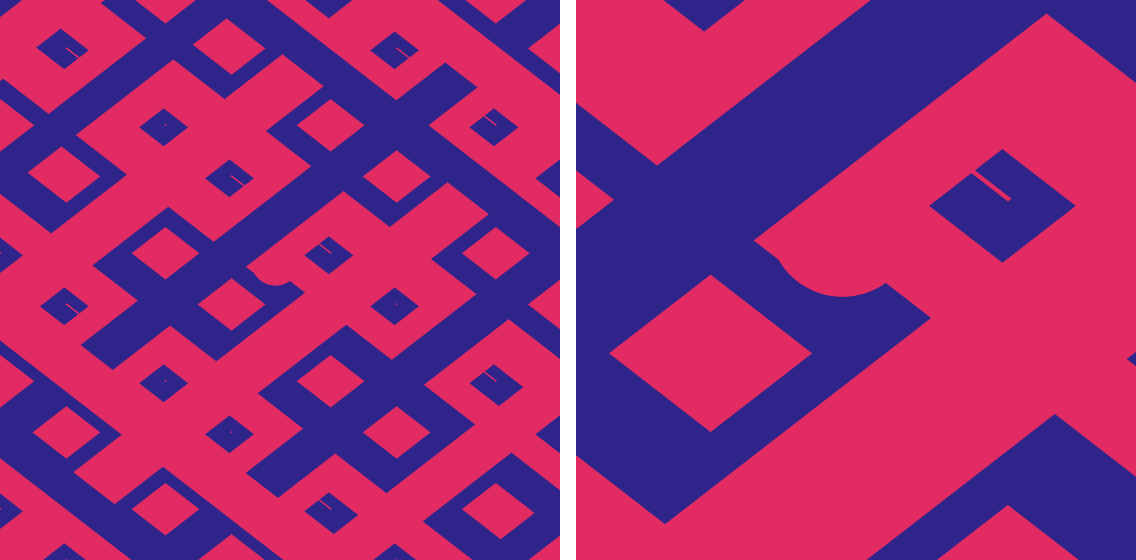
Left, the full canvas; right, a detail of the centre.
Write a Shadertoy shader that draws this pattern.

```glsl
// Slanted two-colour lattice of diamonds, broken bars and small slit diamonds.

#define PINK vec3(0.89, 0.17, 0.39)
#define BLUE vec3(0.18, 0.14, 0.54)
#define REPEATS vec2(3.391, 4.376)   // half-cells across and down
#define RIM_GROWTH 0.03              // widening of the outermost cells
#define BAR_REACH 1.104              // half length of the cross bars
#define SLIT_HALF 0.0036
#define NOTCH_CENTRE vec2(0.492, 0.534)
#define NOTCH_RADIUS 0.044

// Signed distance to the interval lo..hi
float span(float x, float lo, float hi) {
    return abs(x - 0.5 * (lo + hi)) - 0.5 * (hi - lo);
}

// The same interval, repeated with period one
float stripe(float x, float lo, float hi) {
    float offset = fract(x - 0.5 * (lo + hi) + 0.5) - 0.5;
    return abs(offset) - 0.5 * (hi - lo);
}

// Wide rows of blocks, with gaps closed by a solid edge in some rows
float blockRows(vec2 p, float endGrow, float notch) {
    float row = floor(p.y);
    float y = p.y - row;
    float lo = 0.325, hi = 0.79;
    float solid = 1.0;
    if (row == 0.0) {
        lo = 0.293;
        hi = 0.808;
        solid = span(y, 0.643, hi);
    } else if (row == -1.0) {
        lo = 0.243;
        hi = p.x < 1.93 ? 0.702 : 0.780;
    } else if (row == -2.0) {
        lo = 0.21;
        hi = 0.67;
        solid = span(y, lo, 0.377);
    }
    float blocks = max(stripe(p.x, 0.317, 1.067 + endGrow), span(y, lo, hi));
    blocks = min(blocks, solid);
    return row == -1.0 ? max(blocks, -notch) : blocks;
}

// Two diamonds per cell, cut out of the blocks
float windows(vec2 p, float startGrow, float endGrow) {
    float columns = min(stripe(p.x, 0.388, 0.593 + endGrow),
                        stripe(p.x, 0.788 - startGrow, 0.993));
    return max(columns, stripe(p.y, 0.409, 0.614));
}

// Two small diamonds per cell, between the rows
float studs(vec2 p, float startGrow, float endGrow) {
    float columns = min(stripe(p.x, 0.318 - 0.75 * startGrow, 0.465),
                        stripe(p.x, -0.081, 0.067 + endGrow));
    return max(columns, stripe(p.y, -0.076, 0.072));
}

// Hairline cuts running inward, shrunk to a dot in the far cells
float slits(vec2 p) {
    float rightEnd = p.x < 2.0 ? 0.466 : 0.393;
    float leftEnd = p.x + p.y > 0.5 * REPEATS.x ? 0.917 : 0.986;
    float columns = min(stripe(p.x, 0.386, rightEnd),
                        stripe(p.x, leftEnd, 0.993));
    return max(columns, stripe(p.y, 0.013 - SLIT_HALF, 0.013 + SLIT_HALF));
}

void mainImage(out vec4 fragColor, in vec2 fragCoord) {
    vec2 canvas = fragCoord / iResolution.xy;

    // Slanted lattice axes: x falls to the right, y rises to the right
    vec2 q = vec2(canvas.x, 1.0 - canvas.y) * REPEATS;
    vec2 p = 0.5 * vec2(q.x + q.y, q.x - q.y);
    float pixel = 0.5 * length(REPEATS) / min(iResolution.x, iResolution.y);

    float startGrow = p.x < 0.9 ? RIM_GROWTH : 0.0;
    float endGrow = p.x > 2.9 ? RIM_GROWTH : 0.0;
    float notch = (length(canvas - NOTCH_CENTRE) - NOTCH_RADIUS) * length(REPEATS) * 0.5;

    // Bars that join neighbouring rows
    float bars = max(stripe(p.x, 0.592 + endGrow, 0.787 - startGrow),
                     abs(p.y) - BAR_REACH);

    // Combine the shapes
    float shape = min(blockRows(p, endGrow, notch), bars);
    shape = max(shape, -windows(p, startGrow, endGrow));
    shape = min(shape, studs(p, startGrow, endGrow));
    shape = max(shape, -slits(p));

    float ink = 1.0 - smoothstep(-0.6 * pixel, 0.6 * pixel, shape);
    fragColor = vec4(mix(PINK, BLUE, ink), 1.0);
}
```
